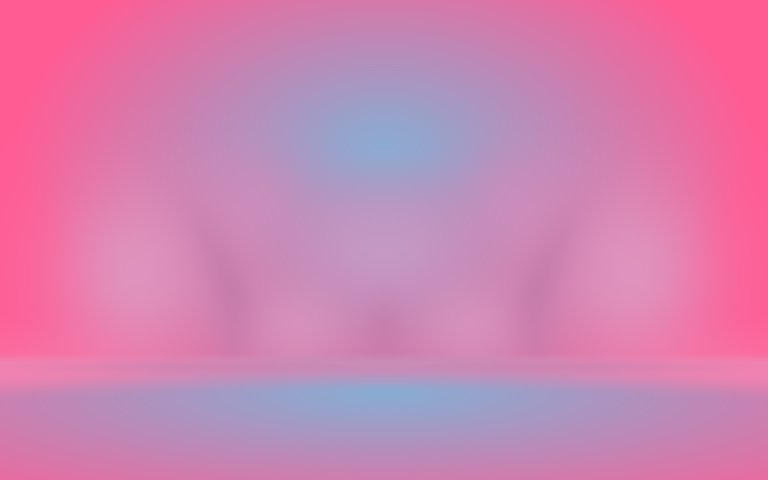
A Shadertoy shader for this background:

```glsl
const vec3 BLUE = vec3(0.54, 0.67, 0.82);
const vec3 PINK = vec3(1.0, 0.36, 0.58);
const vec3 MAUVE = vec3(0.77, 0.49, 0.675);
const vec3 PALE = vec3(0.87, 0.60, 0.76);

// Soft elliptical spot: 1 at its centre, fading outwards
float spot(vec2 p, vec2 centre, vec2 radius) {
    vec2 d = (p - centre) / radius;
    return exp(-dot(d, d));
}

// Blue core that fades to pink
vec3 halo(vec2 p, vec2 centre, vec2 radius) {
    float t = length(vec2(length((p - centre) / radius), 0.06)) - 0.06;
    return mix(BLUE, PINK, clamp(t, 0.0, 1.0));
}

vec3 wall(vec2 p) {
    vec3 col = halo(p, vec2(0.0, 0.69), vec2(0.72, 0.45));

    // Muted band behind the lower lights
    float band = exp(-pow(p.x / 0.52, 4.0)) * smoothstep(0.72, 0.34, p.y);
    col = mix(col, MAUVE, 0.85 * band);

    // Overlapping pale lights, mirrored about the middle
    col = mix(col, PALE, 0.85 * spot(p, vec2(0.52, 0.43), vec2(0.17, 0.20)));
    col = mix(col, PALE, 0.65 * spot(p, vec2(0.18, 0.32), vec2(0.12, 0.10)));
    col = mix(col, vec3(0.83, 0.55, 0.73), 0.6 * spot(p, vec2(0.28, 0.57), vec2(0.11, 0.13)));
    col = mix(col, vec3(0.77, 0.62, 0.78), 0.8 * spot(p, vec2(0.0, 0.48), vec2(0.20, 0.13)));

    // Darker seams between the lights
    float bend = 0.31 + 0.9 * pow(max(p.y - 0.33, 0.0), 1.6);
    float seam = exp(-pow((p.x - bend) / 0.045, 2.0)) * spot(vec2(p.y), vec2(0.40), vec2(0.22));
    seam += 0.6 * spot(p, vec2(0.0, 0.32), vec2(0.035, 0.055));
    col = mix(col, vec3(0.74, 0.46, 0.65), 0.5 * seam);

    // Lift just above the horizon
    return mix(col, vec3(0.95, 0.54, 0.70), 0.3 * smoothstep(0.36, 0.25, p.y) * smoothstep(0.3, 0.7, p.x));
}

vec3 ground(vec2 p) {
    vec3 col = halo(p, vec2(0.0, 0.185), vec2(1.35, 0.29));

    // Pale rim curving away towards the sides
    float rim = 0.215 - 0.03 * p.x * p.x;
    vec3 rimColor = mix(vec3(0.79, 0.55, 0.72), vec3(0.94, 0.51, 0.69), smoothstep(0.1, 0.8, p.x));
    col = mix(col, rimColor, smoothstep(rim - 0.035, rim + 0.025, p.y));
    float shade = spot(p, vec2(0.38, 0.235), vec2(0.26, 0.012));
    return mix(col, MAUVE, 0.4 * shade);
}

void mainImage(out vec4 fragColor, in vec2 fragCoord) {
    vec2 uv = fragCoord / iResolution.xy;
    vec2 p = vec2(abs(uv.x - 0.5) * 1.6, uv.y);
    vec3 col = mix(ground(p), wall(p), smoothstep(0.243, 0.268, p.y));
    fragColor = vec4(col, 1.0);
}
```
